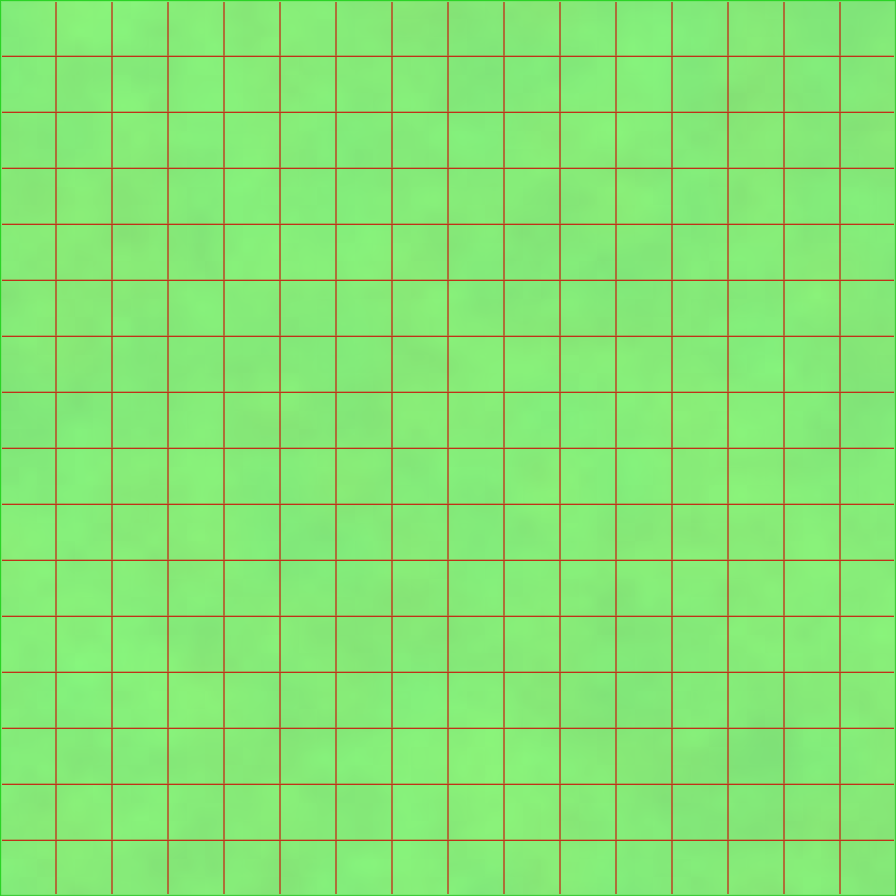
Write a WebGL 1 fragment shader that draws this pattern.

```glsl
precision highp float;
// Sixteen by sixteen hairline red grid on softly mottled light green,
// framed by a thin green edge. Lines use exact pixel coverage, and the
// ground mixes smooth value noise with faint square patches.

uniform vec2 u_resolution;

float hash(vec2 p) {
  p = fract(p * vec2(0.1031, 0.1137));
  p += dot(p, p.yx + 33.33);
  return fract((p.x + p.y) * p.x * 17.0);
}

float valueNoise(vec2 p) {
  vec2 cell = floor(p);
  vec2 f = fract(p);
  f = f * f * (3.0 - 2.0 * f);
  return mix(
    mix(hash(cell), hash(cell + vec2(1.0, 0.0)), f.x),
    mix(hash(cell + vec2(0.0, 1.0)), hash(cell + vec2(1.0, 1.0)), f.x),
    f.y);
}

// Share of a pixel covered by a line of the given width.
float lineCoverage(float distanceToLine, float width, float pixel) {
  float overlap = (0.5 * (width + pixel) - abs(distanceToLine)) / pixel;
  return clamp(overlap, 0.0, min(1.0, width / pixel));
}

// Signed distance to the nearest of sixteen evenly spaced lines.
float gridDistance(float x) {
  return (fract(x * 16.0 + 0.5) - 0.5) / 16.0;
}

vec3 mottledGreen(vec2 uv) {
  float broad = valueNoise(uv * 7.0 + 3.0) - 0.5;
  float medium = valueNoise(uv * vec2(22.0, 27.0) + 41.0) - 0.5;
  float fine = valueNoise(uv * 58.0 + 87.0) - 0.5;
  float patches = hash(floor(uv * 48.0) + 11.0) - 0.5;
  float warmth = valueNoise(uv * 13.0 + 61.0) - 0.5;
  float tone = 0.035 * broad + 0.04 * medium + 0.018 * fine + 0.009 * patches;
  return vec3(0.522, 0.921, 0.474)
    + tone * vec3(0.3, 1.0, 0.3)
    + warmth * vec3(0.03, 0.0, -0.015);
}

void main() {
  vec2 uv = gl_FragCoord.xy / u_resolution;
  vec2 pixel = 1.0 / u_resolution;
  float width = 1.0 / 768.0;

  vec3 color = mottledGreen(uv);

  // Red grid; the rows sit slightly below the cell boundaries.
  vec3 red = vec3(0.79, 0.09, 0.04);
  float column = lineCoverage(gridDistance(uv.x), width, pixel.x);
  float row = lineCoverage(gridDistance(uv.y + 0.25 * width), width, pixel.y);
  color = mix(color, red, max(column, row));

  // Green frame, a little duller along the right and bottom.
  vec2 nearEdge = vec2(uv.x, 1.0 - uv.y);
  vec2 farEdge = 1.0 - nearEdge;
  vec2 nearCover = clamp((width - nearEdge) / pixel + 0.5, 0.0, 1.0);
  vec2 farCover = clamp((width - farEdge) / pixel + 0.5, 0.0, 1.0);
  vec3 ground = mottledGreen(uv);
  float farFrame = max(farCover.x, farCover.y);
  float nearFrame = max(nearCover.x, nearCover.y);
  color = mix(color, ground, step(0.01, max(farFrame, nearFrame)));
  color = mix(color, vec3(0.25, 0.8, 0.23), farFrame);
  color = mix(color, vec3(0.17, 0.83, 0.15), nearFrame);

  gl_FragColor = vec4(color, 1.0);
}
```
